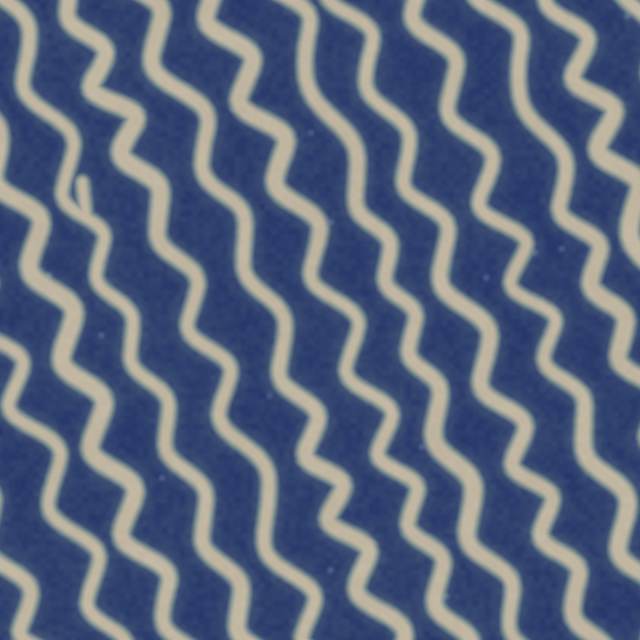
Write a WebGL 1 fragment shader that draws this pattern.

```glsl
precision highp float;

uniform vec2 u_resolution;

// Layout, in canvas heights
const float SPACING = 0.109;         // horizontal gap between strands
const float FIRST_X = 0.005;         // strand 0 at the top edge
const float LEAN = 0.385;            // rightward drift per unit of descent
const float WAVE_PERIOD = 0.137;
const float WAVE_START = 0.07;
const float WAVE_HEIGHT = 0.0208;
const float WAVE_SKEW = 0.30;        // quick outward step, slower return
const float HALF_WIDTH = 0.0137;
const float SOFTNESS = 0.0092;
const float HALO_REACH = 0.024;      // faint bleed beyond the strands
const float HALO_STRENGTH = 0.11;
const float TRACE_STEP = 0.0075;

// Hand-drawn irregularity
const float OFFSET_JITTER = 0.028;
const float PHASE_JITTER = 0.8;      // in wave cycles
const float HEIGHT_JITTER = 0.6;
const float WIDTH_JITTER = 0.005;

// Short stray branch on strand 0
const float SPUR_Y = 0.66;
const vec2 SPUR_REACH = vec2(-0.006, 0.055);
const float SPUR_THINNING = 0.003;

const vec3 DEEP_BLUE = vec3(0.145, 0.212, 0.418);
const vec3 WORN_BLUE = vec3(0.215, 0.293, 0.446);
const vec3 CREAM = vec3(0.755, 0.712, 0.632);
const vec3 EDGE_TINT = vec3(-0.005, 0.04, 0.015);

float hash(vec2 p) {
  vec3 q = fract(p.xyx * 0.1031);
  q += dot(q, q.yzx + 33.33);
  return fract((q.x + q.y) * q.z);
}

float valueNoise(vec2 p) {
  vec2 cell = floor(p);
  vec2 f = fract(p);
  f = f * f * (3.0 - 2.0 * f);
  float low = mix(hash(cell), hash(cell + vec2(1.0, 0.0)), f.x);
  float high = mix(hash(cell + vec2(0.0, 1.0)), hash(cell + 1.0), f.x);
  return mix(low, high, f.y);
}

// Slow variation along one strand, from -0.5 to 0.5
float wander(float strand, float t, float seed) {
  float i = floor(t);
  float f = smoothstep(0.0, 1.0, t - i);
  float row = strand + seed;
  return mix(hash(vec2(row, i)), hash(vec2(row, i + 1.0)), f) - 0.5;
}

float strandX(float strand, float y) {
  float descent = 1.0 - y;
  float cycles = (descent - WAVE_START) / WAVE_PERIOD
               + PHASE_JITTER * wander(strand, descent * 3.2, 37.0);
  float angle = 6.2831853 * cycles;
  float height = WAVE_HEIGHT * (1.0 + HEIGHT_JITTER * wander(strand, descent * 6.0, 71.0));
  float offset = OFFSET_JITTER * wander(strand, descent * 2.5, 113.0);
  return FIRST_X + strand * SPACING + LEAN * descent + offset
       + height * cos(angle + WAVE_SKEW * cos(angle));
}

float segmentDistance(vec2 p, vec2 a, vec2 b) {
  vec2 ab = b - a;
  return length(p - a - ab * clamp(dot(p - a, ab) / dot(ab, ab), 0.0, 1.0));
}

// Distance to a strand's centre, traced as short segments around p
float strandDistance(vec2 p, float strand) {
  float nearest = 1.0;
  float y = p.y - 5.0 * TRACE_STEP;
  vec2 a = vec2(strandX(strand, y), y);
  for (int i = 0; i < 10; i++) {
    y += TRACE_STEP;
    vec2 b = vec2(strandX(strand, y), y);
    nearest = min(nearest, segmentDistance(p, a, b));
    a = b;
  }
  return nearest;
}

// Faint pale flecks scattered over the ground
float flecks(vec2 p) {
  vec2 grid = p * 22.0;
  vec2 cell = floor(grid);
  vec2 centre = 0.25 + 0.5 * vec2(hash(cell + 5.0), hash(cell + 47.0));
  float spot = 1.0 - smoothstep(0.0, 0.2, length(fract(grid) - centre));
  return spot * step(0.95, hash(cell + 19.0));
}

void main() {
  vec2 p = gl_FragCoord.xy / min(u_resolution.x, u_resolution.y);

  // Wavy strands
  float home = floor((p.x - FIRST_X - LEAN * (1.0 - p.y)) / SPACING + 0.5);
  float edge = 1.0;
  for (int i = -1; i <= 1; i++) {
    float strand = home + float(i);
    float halfWidth = HALF_WIDTH + WIDTH_JITTER * wander(strand, p.y * 4.0, 151.0);
    edge = min(edge, strandDistance(p, strand) - halfWidth);
  }

  // Stray branch
  vec2 root = vec2(strandX(0.0, SPUR_Y), SPUR_Y);
  edge = min(edge, segmentDistance(p, root, root + SPUR_REACH) - HALF_WIDTH + SPUR_THINNING);
  float ink = 1.0 - smoothstep(-SOFTNESS, SOFTNESS, edge);
  float halo = HALO_STRENGTH * (1.0 - smoothstep(0.0, HALO_REACH, edge));

  // Mottled cloth and print grain
  float mottle = valueNoise(p * 16.0);
  float grain = 0.75 * valueNoise(p * 105.0) + 0.25 * valueNoise(p * 190.0 + 31.0);
  vec3 ground = mix(DEEP_BLUE, WORN_BLUE, clamp(0.3 * mottle + 0.8 * grain - 0.1, 0.0, 1.0));
  ground += 0.11 * flecks(p);
  vec3 thread = CREAM + 0.025 * (grain - 0.5) + 0.02 * (mottle - 0.5);

  vec3 color = mix(ground, thread, max(ink, halo)) + EDGE_TINT * 4.0 * ink * (1.0 - ink);
  gl_FragColor = vec4(color, 1.0);
}
```
